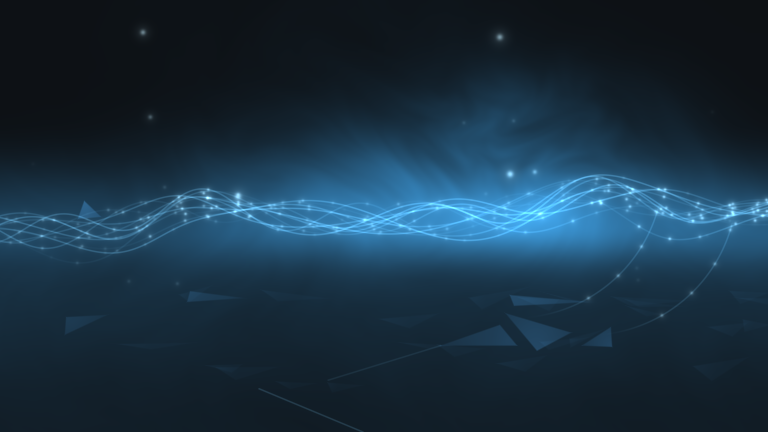
Reproduce this background procedurally as a Shadertoy shader.

```glsl
const vec3 NIGHT = vec3(0.05, 0.065, 0.08);
const vec3 GLOW = vec3(0.17, 0.49, 0.71);
const vec3 STRAND_TINT = vec3(0.50, 0.80, 0.95);
const vec3 SPARK_TINT = vec3(0.75, 0.90, 0.95);
const vec3 SHARD_TINT = vec3(0.40, 0.85, 1.25);
const float HORIZON = 0.475;
const vec2 CORE = vec2(1.20, 0.51);
const int STRANDS = 13;
const int SHARDS = 24;
const int MOTES = 14;
const float STRAND_LIGHT = 0.19;
const float NODE_SPACING = 0.075;
const float ARC_RADIUS = 0.346;

float hash(float n) { return fract(sin(n * 127.1 + 3.7) * 4375.85); }

float bell(float x, float centre, float width) {
    float d = (x - centre) / width;
    return exp(-d * d);
}

float bell2(vec2 p, vec2 centre, vec2 size) {
    vec2 d = (p - centre) / size;
    return exp(-dot(d, d));
}

// Warped layered sines, about -1 to 1
float smoke(vec2 p) {
    float sum = 0.0, gain = 0.5;
    for (int i = 0; i < 5; i++) {
        p += 0.45 * sin(p.yx * 1.3 + float(i) * 1.9);
        sum += gain * sin(p.x + 0.6) * cos(p.y - 0.8);
        p = mat2(1.45, 1.15, -1.15, 1.45) * p;
        gain *= 0.58;
    }
    return sum;
}

// Brightness of haze, horizon band, core and smoke plumes
float atmosphere(vec2 p) {
    float cloud = smoke(p * vec2(6.0, 7.0));
    float haze = mix(0.10, 0.25, smoothstep(0.0, 0.40, p.y))
               * (1.0 - smoothstep(0.40, 0.72, p.y));
    float band = (0.20 + 0.40 * bell(p.x, CORE.x, 0.55))
               * bell(p.y, HORIZON, p.y < HORIZON ? 0.08 : 0.13);
    float core = 0.28 * bell2(p, CORE, vec2(0.17, 0.09));
    float plume = 0.40 * bell2(p, vec2(1.22, 0.66), vec2(0.30, 0.15))
                + 0.20 * bell2(p, vec2(0.80, 0.60), vec2(0.42, 0.13))
                + 0.04 * bell2(p, vec2(0.80, 0.92), vec2(0.40, 0.20));
    return haze * (1.0 + 0.20 * cloud) + band * (1.0 + 0.12 * cloud)
         + core + plume * (1.0 + 0.75 * cloud);
}

float ridge(float x) {
    return 0.468 + 0.03 * smoothstep(0.0, 0.6, x) + 0.045 * bell(x, 0.42, 0.12)
         + 0.06 * bell(x, 1.35, 0.15) + 0.025 * bell(x, 1.75, 0.30);
}

float strandHeight(float x, float id) {
    float swing = 0.017 + 0.026 * hash(id + 2.0);
    float wave = sin(x * mix(8.0, 20.0, hash(id)) + 6.28 * hash(id + 9.0));
    return ridge(x) + swing * wave * (1.0 - 0.45 * smoothstep(1.5, 1.78, x))
         - 0.025 * hash(id + 5.0) * (1.0 + sin(x * 5.0 + id));
}

float spark(vec2 p, vec2 centre, float size) {
    float d = length(p - centre) / size;
    return exp(-d * d) + 0.22 * exp(-d * d * 0.12);
}

float lineMask(float d, float pixel) {
    return 1.0 - smoothstep(0.0, 0.0012 + pixel, abs(d));
}

float segmentDistance(vec2 p, vec2 a, vec2 b) {
    vec2 ab = b - a;
    return length(p - a - ab * clamp(dot(p - a, ab) / dot(ab, ab), 0.0, 1.0));
}

float edgeSide(vec2 p, vec2 a, vec2 b) {
    vec2 n = normalize(b - a);
    return n.x * (p.y - a.y) - n.y * (p.x - a.x);
}

// Glassy triangle, brighter towards its first corner
float shard(vec2 p, vec2 a, vec2 b, vec2 c, float pixel) {
    float turn = sign(edgeSide(c, a, b));
    float inside = turn * min(turn * edgeSide(p, a, b) * turn,
                   min(turn * edgeSide(p, b, c) * turn, turn * edgeSide(p, c, a) * turn));
    inside = min(turn * edgeSide(p, a, b), min(turn * edgeSide(p, b, c), turn * edgeSide(p, c, a)));
    float fade = 1.0 - 0.55 * clamp(length(p - a) / length(c - a), 0.0, 1.0);
    return smoothstep(-pixel, pixel, inside) * fade;
}

void mainImage(out vec4 fragColor, in vec2 fragCoord) {
    vec2 p = fragCoord / iResolution.y;
    float pixel = 1.0 / iResolution.y;
    vec3 color = NIGHT + GLOW * atmosphere(p);

    // Scattered floor shards, then the large ones
    float glass = 0.0;
    for (int i = 0; i < SHARDS; i++) {
        float id = float(i) * 7.0;
        vec2 a = vec2(1.8 * hash(id), mix(0.10, 0.33, hash(id + 1.0)));
        vec2 b = a + vec2(0.06 + 0.12 * hash(id + 2.0), 0.05 * hash(id + 3.0) - 0.02);
        vec2 c = a + vec2(0.08 * hash(id + 4.0), -0.012 - 0.025 * hash(id + 5.0));
        glass += 0.035 * shard(p, a, b, c, pixel);
    }
    glass += 0.20 * shard(p, vec2(0.195, 0.535), vec2(0.18, 0.493), vec2(0.234, 0.498), pixel);
    glass += 0.08 * shard(p, vec2(0.153, 0.266), vec2(0.15, 0.225), vec2(0.248, 0.271), pixel);
    glass += 0.09 * shard(p, vec2(0.44, 0.326), vec2(0.433, 0.301), vec2(0.563, 0.31), pixel);
    glass += 0.12 * shard(p, vec2(1.197, 0.20), vec2(1.157, 0.248), vec2(1.02, 0.20), pixel);
    glass += 0.15 * shard(p, vec2(1.243, 0.188), vec2(1.322, 0.23), vec2(1.17, 0.275), pixel);
    glass += 0.13 * shard(p, vec2(1.18, 0.317), vec2(1.19, 0.292), vec2(1.366, 0.301), pixel);
    glass += 0.14 * shard(p, vec2(1.417, 0.197), vec2(1.414, 0.243), vec2(1.347, 0.20), pixel);
    color += SHARD_TINT * glass;

    // Woven strands with a jittered node in each cell
    float strands = 0.0, sparks = 0.0;
    float crest = bell(p.x, 0.42, 0.16) + smoothstep(1.2, 1.5, p.x);
    for (int i = 0; i < STRANDS; i++) {
        float id = float(i) * 3.1 + 1.0;
        float y = strandHeight(p.x, id);
        float slope = (strandHeight(p.x + 0.002, id) - y) / 0.002;
        float d = (p.y - y) / sqrt(1.0 + slope * slope);
        float fade = 0.55 + 0.45 * sin(p.x * 4.0 + id * 2.3);
        strands += fade * (lineMask(d, pixel) + 0.12 * exp(-abs(d) * 110.0));
        float cell = floor(p.x / NODE_SPACING);
        float x = (cell + 0.2 + 0.6 * hash(cell + id * 11.0)) * NODE_SPACING;
        sparks += (0.16 + 0.24 * crest) * hash(cell * 3.0 + id)
                * spark(p, vec2(x, strandHeight(x, id)), 0.0035);
    }

    // Hanging arcs and floor streaks
    for (int i = 0; i < 2; i++) {
        vec2 q = p - mix(vec2(1.36, 0.57), vec2(1.19, 0.61), float(i));
        float span = smoothstep(0.02, 0.20, q.x) * smoothstep(-0.07, -0.12, q.y);
        strands += 0.6 * span * lineMask(length(q) - ARC_RADIUS, pixel);
        for (int k = 0; k < 4; k++) {
            float angle = -0.30 - 0.25 * float(k);
            sparks += 0.25 * spark(q, ARC_RADIUS * vec2(cos(angle), sin(angle)), 0.004);
        }
    }
    strands += 0.8 * lineMask(segmentDistance(p, vec2(0.60, 0.10), vec2(0.84, 0.0)), pixel);
    strands += 0.4 * lineMask(segmentDistance(p, vec2(0.76, 0.12), vec2(1.02, 0.20)), pixel);

    // Faint drifting motes and the brightest lights
    for (int i = 0; i < MOTES; i++) {
        float id = float(i) * 5.0 + 40.0;
        vec2 at = vec2(1.78 * hash(id), mix(0.34, 0.75, hash(id + 1.0)));
        sparks += 0.13 * hash(id + 2.0) * spark(p, at, 0.004);
    }
    sparks += 0.40 * spark(p, vec2(0.331, 0.925), 0.006) + 0.45 * spark(p, vec2(1.157, 0.914), 0.007);
    sparks += 0.50 * spark(p, vec2(1.181, 0.597), 0.007) + 0.30 * spark(p, vec2(1.238, 0.602), 0.005);
    sparks += 0.50 * spark(p, vec2(0.551, 0.546), 0.007) + 0.25 * spark(p, vec2(0.348, 0.729), 0.005);

    color += STRAND_TINT * STRAND_LIGHT * strands + SPARK_TINT * sparks;
    fragColor = vec4(min(color, 1.0), 1.0);
}
```
